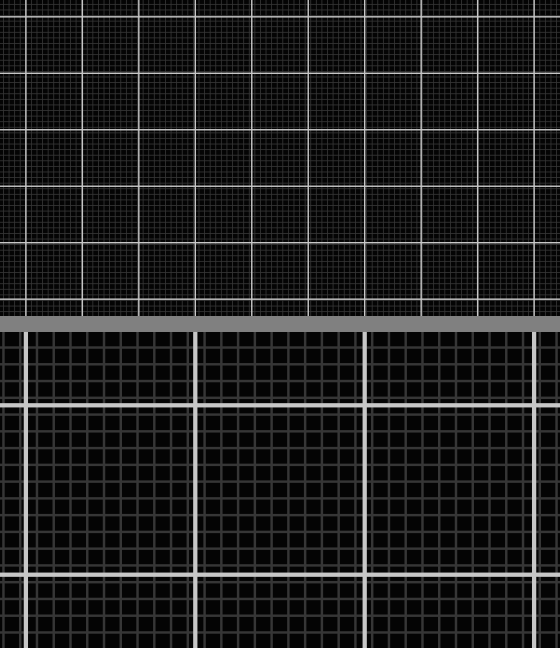
Top, the full canvas; bottom, a detail of the centre.
Reproduce this pattern procedurally as a Shadertoy shader.

```glsl
// Graph paper on black: a fine dim grid under a coarse bright grid.
#define MAJOR_PITCH 0.1787
#define MINOR_PITCH 0.01768
#define MAJOR_WIDTH 0.0045
#define MINOR_WIDTH 0.0026
#define BACKGROUND vec3(0.015)
#define MINOR_COLOR vec3(0.21)
#define MAJOR_COLOR vec3(0.78)

// Share of the pixel footprint covered by lines half a pitch off centre.
vec2 lineCoverage(vec2 p, float pitch, float width, float pixel) {
    vec2 dist = abs(fract(p / pitch) - 0.5) * pitch;
    vec2 lower = max(dist - 0.5 * pixel, vec2(-0.5 * width));
    vec2 upper = min(dist + 0.5 * pixel, vec2(0.5 * width));
    return clamp((upper - lower) / pixel, 0.0, 1.0);
}

// Union of the horizontal and vertical lines.
float gridMask(vec2 p, float pitch, float width, float pixel) {
    vec2 c = lineCoverage(p, pitch, width, pixel);
    return 1.0 - (1.0 - c.x) * (1.0 - c.y);
}

void mainImage(out vec4 fragColor, in vec2 fragCoord) {
    // Centred coordinates, one unit per canvas height
    float pixel = 1.0 / iResolution.y;
    vec2 p = (fragCoord - 0.5 * iResolution.xy) * pixel;

    // The two pitches are independent, so the fine grid drifts in each cell
    float minorGrid = gridMask(p, MINOR_PITCH, MINOR_WIDTH, pixel);
    float majorGrid = gridMask(p, MAJOR_PITCH, MAJOR_WIDTH, pixel);

    vec3 color = mix(BACKGROUND, MINOR_COLOR, minorGrid);
    color = mix(color, MAJOR_COLOR, majorGrid);
    fragColor = vec4(color, 1.0);
}
```
